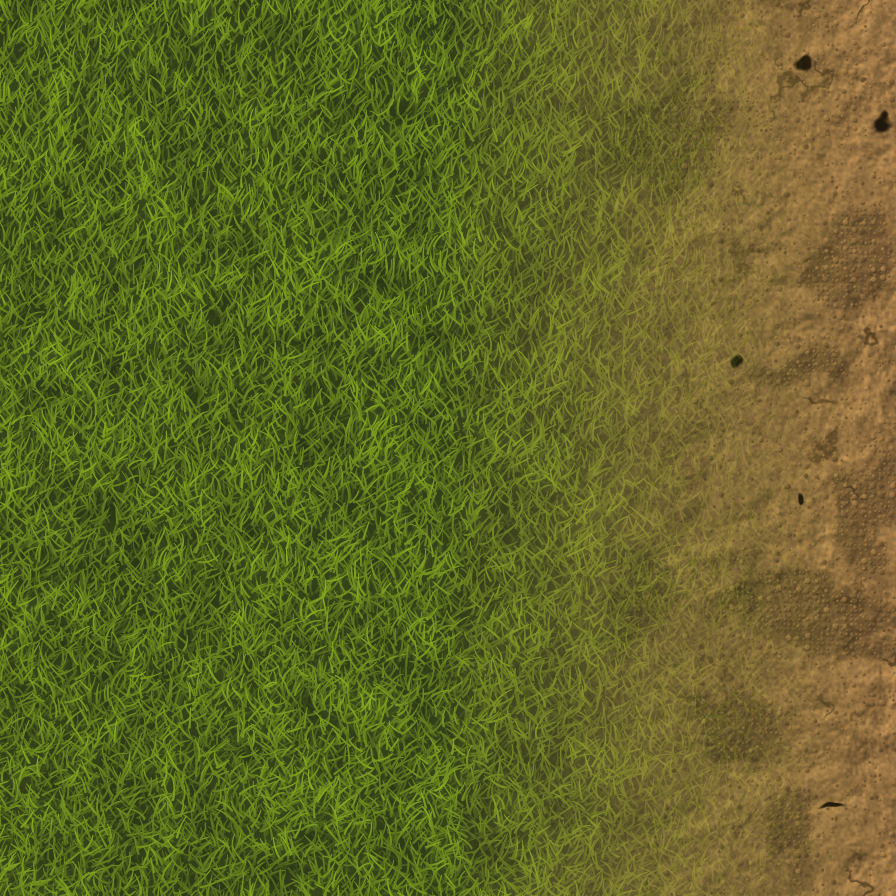
Reproduce this texture procedurally as a Shadertoy shader.

```glsl
// Top-down ground: dense green grass on the left fading into rough brown soil on the right.
#define BLADE_LAYERS 7
#define BLADE_CELLS 64.0
#define BLADE_WIDTH 0.00095
#define FADE_START 0.44
#define FADE_END 1.02
#define SOIL_RELIEF 1.5
#define GRASS_SHADE vec3(0.20, 0.25, 0.10)
#define GRASS_LIGHT vec3(0.49, 0.62, 0.12)
#define SOIL_BASE vec3(0.61, 0.46, 0.27)
#define SOIL_SHADE vec3(0.25, 0.18, 0.09)

vec3 hash3(vec2 p) {
    vec3 q = fract(p.xyx * vec3(0.1031, 0.1030, 0.0973));
    q += dot(q, q.yxz + 33.33);
    return fract((q.xxy + q.yzz) * q.zyx);
}

float noise(vec2 p) {
    vec2 i = floor(p), f = fract(p);
    f = f * f * (3.0 - 2.0 * f);
    float low = mix(hash3(i).x, hash3(i + vec2(1, 0)).x, f.x);
    float high = mix(hash3(i + vec2(0, 1)).x, hash3(i + vec2(1, 1)).x, f.x);
    return mix(low, high, f.y);
}

float fbm(vec2 p) {
    float sum = 0.0, amp = 0.5;
    for (int i = 0; i < 5; i++) {
        sum += amp * noise(p);
        p = mat2(1.6, 1.2, -1.2, 1.6) * p + 7.3;
        amp *= 0.52;
    }
    return sum;
}

// Soft elliptical spot: 1 at the centre, 0 at the rim
float spot(vec2 p, vec2 centre, vec2 radius) {
    return 1.0 - smoothstep(0.0, 1.0, length((p - centre) / radius));
}

// Loose gravel collects in hollows between the clods
float gravelMask(vec2 p) {
    vec2 q = p + 0.05 * (vec2(noise(p * 22.0), noise(p * 22.0 + 9.0)) - 0.5);
    float m = spot(q, vec2(0.75, 0.85), vec2(0.10, 0.08));
    m = max(m, spot(q, vec2(0.90, 0.588), vec2(0.12, 0.035)));
    m = max(m, spot(q, vec2(0.97, 0.44), vec2(0.07, 0.09)));
    m = max(m, spot(q, vec2(0.90, 0.31), vec2(0.15, 0.06)));
    m = max(m, spot(q, vec2(0.71, 0.33), vec2(0.07, 0.09)));
    m = max(m, spot(q, vec2(0.82, 0.18), vec2(0.07, 0.06)));
    m = max(m, spot(q, vec2(0.89, 0.08), vec2(0.05, 0.08)));
    m = max(m, spot(q, vec2(0.95, 0.71), vec2(0.05, 0.08)));
    return smoothstep(0.05, 0.65, m + 0.5 * (noise(p * 45.0) - 0.5));
}

float soilHeight(vec2 p) {
    vec2 q = p + 0.02 * vec2(noise(p * 18.0), noise(p * 18.0 + 5.0));
    float clods = smoothstep(0.25, 0.60, fbm(q * 14.0));
    return 0.010 * clods + 0.012 * fbm(q * 48.0);
}

vec3 soil(vec2 p, float px) {
    // Relief lit from the upper left
    float slope = (soilHeight(p) - soilHeight(p + vec2(-0.0025, 0.003))) / 0.004;
    float edge = smoothstep(0.60, 1.0, p.x);
    float light = 0.97 + clamp(slope * SOIL_RELIEF * 0.22, -0.42, 0.24) * (0.55 + 0.45 * edge);
    light += 0.18 * (fbm(p * 9.0) - 0.5) + 0.20 * (noise(p * 300.0) - 0.5);
    float gravel = gravelMask(p);
    vec3 col = SOIL_BASE * light * (1.0 - 0.24 * gravel);

    // Broken cracks around the clods
    float ridge = abs(fbm(p * 17.0 + 3.0) - 0.48);
    float gate = smoothstep(0.56, 0.74, noise(p * 24.0 + 11.0)) * edge;
    col = mix(col, SOIL_SHADE, 0.65 * gate * (1.0 - smoothstep(0.004, 0.035, ridge)));

    // Pebbles with a lit side and a shadow, in two sizes
    for (int k = 0; k < 2; k++) {
        float cells = k == 0 ? 190.0 : 95.0;
        vec2 id = floor(p * cells);
        vec3 rnd = hash3(id + float(k) * 71.0);
        vec2 d = (fract(p * cells) - 0.35 - 0.3 * rnd.xy) / cells;
        float r = mix(0.16, 0.31, rnd.z) / cells;
        float present = step(1.0 - 0.12 - 0.55 * gravel, hash3(id + 19.0).y);
        float shadow = 1.0 - smoothstep(r - px, r + px, length(d - vec2(0.35, -0.45) * r));
        float stone = 1.0 - smoothstep(r - px, r + px, length(d));
        col = mix(col, SOIL_SHADE, 0.50 * shadow * present);
        vec3 tint = SOIL_BASE * (0.75 + 0.4 * rnd.x + 0.20 * dot(d, vec2(-0.7, 0.7)) / r);
        col = mix(col, tint, 0.75 * stone * present);
    }

    // Deep pits and one long crack
    vec2 w = p + 0.012 * (vec2(noise(p * 80.0), noise(p * 80.0 + 4.0)) - 0.5);
    float pit = spot(w, vec2(0.823, 0.596), vec2(0.013, 0.012));
    pit = max(pit, spot(w, vec2(0.983, 0.864), vec2(0.018, 0.014)));
    pit = max(pit, spot(w, vec2(0.895, 0.928), vec2(0.014, 0.010)));
    pit = max(pit, spot(w, vec2(0.895, 0.443), vec2(0.010, 0.007)));
    pit = max(pit, spot(w, vec2(0.930, 0.101), vec2(0.027, 0.005)));
    return mix(col, SOIL_SHADE * 0.5, smoothstep(0.1, 0.7, pit));
}

vec3 grass(vec2 p, float px) {
    float tuft = fbm(p * 32.0);
    vec3 col = GRASS_SHADE * (0.75 + 0.5 * tuft);
    for (int layer = 0; layer < BLADE_LAYERS; layer++) {
        float depth = float(layer) / float(BLADE_LAYERS - 1);
        vec2 g = p * BLADE_CELLS + float(layer) * vec2(0.37, 0.61);
        for (int n = 0; n < 9; n++) {
            vec2 id = floor(g) + vec2(n % 3 - 1, n / 3 - 1);
            vec3 a = hash3(id + float(layer) * 83.0);
            vec3 b = hash3(id + float(layer) * 83.0 + 401.0);
            // Curved, tapering blade in its own rotated frame
            float lean = (a.z - 0.5) * mix(2.5, 1.8, p.y) + 0.15;
            vec2 d = (g - id - a.xy) / BLADE_CELLS;
            d = mat2(cos(lean), sin(lean), -sin(lean), cos(lean)) * d;
            float len = mix(0.008, 0.0138, b.x);
            float t = d.y / len;
            float x = d.x - (b.y - 0.5) * 0.55 * len * (1.0 - t * t);
            float width = BLADE_WIDTH * (1.0 - 0.45 * t);
            float cover = clamp((width - abs(x)) / px + 0.5, 0.0, 1.0);
            cover *= clamp((len - abs(d.y)) / px + 0.5, 0.0, 1.0);
            float tone = mix(0.12, 0.80, depth) + 0.35 * (b.z - 0.4) + 0.7 * (tuft - 0.48) + 0.12 * t;
            col = mix(col, mix(GRASS_SHADE, GRASS_LIGHT, clamp(tone, 0.0, 1.15)), cover);
        }
    }
    return col;
}

void mainImage(out vec4 fragColor, in vec2 fragCoord) {
    vec2 uv = fragCoord / iResolution.xy;
    float px = 1.0 / iResolution.y;
    // Turf thins gradually, with a faint seam near the middle
    float fade = smoothstep(FADE_START, FADE_END, uv.x + 0.04 * (noise(uv * 8.0) - 0.5));
    fade += 0.10 * smoothstep(0.49, 0.56, uv.x) * (1.0 - uv.x);
    vec3 col = mix(grass(uv, px), soil(uv, px), clamp(fade, 0.0, 1.0));
    fragColor = vec4(col, 1.0);
}
```
